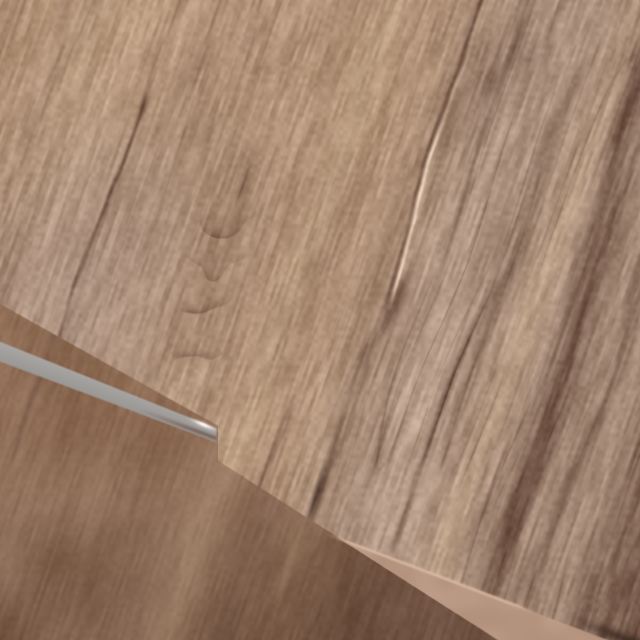
Write a WebGL 1 fragment shader that draws this texture.

```glsl
precision highp float;
// Weathered wood planks with slanted grain, a metal strip and a pale wedge across the lower joint.
uniform vec2 u_resolution;

#define GRAIN_SLANT 0.35
#define GRAIN_AMOUNT 0.15
#define FIBRE_AMOUNT 0.12
#define VEIN_AMOUNT 0.38
#define WARP 0.018
#define TAN vec3(0.710, 0.590, 0.485)
#define PINK vec3(0.695, 0.590, 0.530)
#define PALE vec3(0.755, 0.640, 0.530)
#define UMBER vec3(0.400, 0.285, 0.230)
#define BROWN vec3(0.520, 0.395, 0.310)
#define METAL vec3(0.630, 0.620, 0.610)

float hash(vec2 p) {
  vec3 q = fract(vec3(p.xyx) * 0.1031);
  q += dot(q, q.yzx + 33.33);
  return fract((q.x + q.y) * q.z);
}
float noise(vec2 p) {
  vec2 i = floor(p), f = fract(p);
  f = f * f * (3.0 - 2.0 * f);
  return mix(mix(hash(i), hash(i + vec2(1, 0)), f.x),
             mix(hash(i + vec2(0, 1)), hash(i + vec2(1, 1)), f.x), f.y);
}
float band(float x, float centre, float width) {
  float d = (x - centre) / width;
  return exp(-d * d);
}
float span(float x, float lo, float hi) {
  return smoothstep(lo, lo + 0.06, x) * (1.0 - smoothstep(hi - 0.06, hi, x));
}
float grain(float s, float y) {
  return 0.35 * noise(vec2(s * 16.0 + 20.0, y * 1.5))
       + 0.35 * noise(vec2(s * 42.0 + 50.0, y * 3.0))
       + 0.30 * noise(vec2(s * 95.0 + 90.0, y * 5.0));
}

// Sparse long lines that follow level curves of stretched noise
float veins(float s, float y) {
  float a = abs(noise(vec2(s * 24.0 + 70.0, y * 1.7)) - 0.5);
  float b = abs(noise(vec2(s * 50.0 + 30.0, y * 2.6)) - 0.5);
  float gaps = smoothstep(0.35, 0.7, noise(vec2(s * 14.0 + 8.0, y * 6.0)));
  return gaps * (exp(-a * 24.0) + 0.7 * exp(-b * 14.0));
}

// Broken cups that open upward along the grain
float knotCups(vec2 p) {
  float shade = 0.0;
  for (int i = 0; i < 4; i++) {
    float f = float(i);
    vec2 q = p - vec2(0.352 - 0.018 * f, 0.637 - 0.065 * f);
    q += 0.03 * (vec2(noise(p * 26.0 + f), noise(p * 30.0 + 9.0)) - 0.5);
    float across = q.x - 0.3 * q.y;
    float d = q.y - 12.0 * across * across;
    float cup = smoothstep(-0.005, 0.001, d) * exp(-max(d, 0.0) * 95.0);
    shade += cup * (1.0 - smoothstep(0.01, 0.055, abs(across))) * (0.5 + 0.6 * noise(p * 34.0 + 4.0));
  }
  return shade;
}

vec3 upperPlank(vec2 p, float s, float wavy) {
  float y = p.y, right = smoothstep(0.32, 0.5, s);
  vec3 c = mix(TAN, PINK, 0.8 * band(s, -0.08, 0.2) * smoothstep(0.95, 0.55, y));
  c = mix(c, PINK * 0.94, 0.65 * right);
  c += GRAIN_AMOUNT * (1.0 + 0.5 * right) * (grain(wavy, y) - 0.52);
  c = mix(c, PALE, 0.45 * band(wavy, 0.27, 0.03) + 0.6 * band(wavy, 0.65, 0.03));
  c = mix(c, PALE, 0.4 * band(s, -0.2, 0.05) * smoothstep(0.6, 0.9, y));
  c = mix(c, BROWN, 0.35 * band(wavy, 0.39, 0.02) * span(y, 0.4, 0.8));
  c = mix(c, BROWN, 0.25 * band(s, 0.13, 0.05) * span(y, 0.4, 0.8));
  // Dark heartwood, ragged along the fibres
  float ragged = 0.25 + 1.1 * noise(vec2(wavy * 75.0, y * 5.0));
  float dark = ragged * (0.75 * band(wavy, 0.755 - 0.06 * y, 0.028) + 0.5 * band(wavy, 0.81, 0.014)
             + 0.65 * smoothstep(0.82, 0.94, s));
  // Veins, knot and cracks
  dark += VEIN_AMOUNT * (0.4 + 0.6 * right) * veins(wavy, y);
  dark += 0.4 * band(wavy, 0.48, 0.005) * span(y, 0.55, 0.98) + 0.4 * band(wavy, 0.57, 0.006) * span(y, 0.1, 0.55)
        + 0.4 * band(wavy, 0.33, 0.007) * span(y, 0.18, 0.4) + 0.55 * knotCups(p);
  dark += 0.7 * band(s, 0.131, 0.003) * span(y, 0.66, 0.76);
  float crack = -0.073 + 0.012 * (noise(vec2(y * 16.0, 3.0)) - 0.5);
  dark += (0.3 + 0.7 * noise(vec2(y * 25.0, 7.0))) * band(s, crack, 0.004) * span(y, 0.38, 0.88);
  float lip = 0.41 + 0.07 * max(0.0, 0.75 - y) + 0.004 * (noise(vec2(y * 20.0, 1.0)) - 0.5);
  dark += 0.65 * band(s, lip - 0.007, 0.004) * smoothstep(0.48, 0.55, y);
  dark += 0.55 * ragged * band(s, 0.436, 0.013) * span(y, 0.46, 0.6);
  dark += 0.6 * ragged * band(wavy, 0.418, 0.006) * span(y, 0.14, 0.5);
  c = mix(c, UMBER, min(dark, 0.9));
  c = mix(c, UMBER * 0.6, 0.7 * band(s, 0.415, 0.006) * span(y, 0.17, 0.29));
  float shine = (0.25 + 0.65 * span(y, 0.5, 0.82)) * smoothstep(0.5, 0.56, y);
  return mix(c, vec3(0.92, 0.82, 0.73), shine * band(s, lip, 0.003));
}

vec3 lowerPlank(vec2 p, float s, float wavy) {
  vec3 c = BROWN * (0.92 + 0.18 * smoothstep(0.0, 0.45, p.y));
  c += 0.09 * (grain(wavy * 0.6, p.y) - 0.52) + 0.09 * (noise(p * 9.0) - 0.5);
  c = mix(c, TAN, 0.4 * band(wavy, 0.26, 0.035) + 0.35 * band(s, 0.41, 0.008) * span(p.y, 0.04, 0.22));
  float ring = length((p - vec2(0.2, 0.26)) * vec2(1.3, 0.8));
  float dark = 0.55 * smoothstep(0.42, 0.56, s) + 0.25 * band(wavy, 0.35, 0.03) + 0.15 * band(ring, 0.03, 0.009);
  return mix(c, UMBER, dark + 0.4 * band(s, -0.082, 0.006) * smoothstep(0.22, 0.34, p.y));
}

void main() {
  vec2 p = gl_FragCoord.xy / u_resolution;
  float aa = 1.5 / u_resolution.y, s = p.x - GRAIN_SLANT * p.y;
  float wavy = s + WARP * (noise(vec2(s * 9.0 + 5.0, p.y * 5.0)) - 0.5);
  // Plank joint, stepped where the metal ends
  float joint = p.x < 0.341 ? 0.525 - 0.559 * p.x : 0.28 - 0.64 * (p.x - 0.341);
  float above = smoothstep(-aa, aa, p.y - joint);
  vec3 color = mix(lowerPlank(p, s, wavy), upperPlank(p, s, wavy), above);
  float fibre = noise(vec2(s * 190.0 + 200.0, p.y * 24.0)) + 0.5 * noise(p * 150.0) - 0.75;
  color += FIBRE_AMOUNT * fibre * mix(0.45, 1.0, above);
  // Pale wedge with a lit rim
  float rim = 0.147 - 0.377 * (p.x - 0.56);
  float wedge = above * smoothstep(-aa, aa, rim - p.y) * step(0.5, p.x);
  color = mix(color, vec3(0.72, 0.59, 0.51) + 0.05 * (noise(p * 30.0) - 0.5), wedge);
  color = mix(color, vec3(0.87, 0.75, 0.65), 0.7 * band(p.y, rim, 0.003) * span(p.x, 0.5, 0.85));
  color = mix(color, UMBER * 0.5, 0.7 * band(p.y, rim + 0.012, 0.009) * smoothstep(0.88, 0.97, p.x));
  // Metal strip with a glint at its tip
  float top = 0.466 - 0.4 * p.x, bottom = 0.435 - 0.373 * p.x;
  float strip = smoothstep(-aa, aa, min(min(top - p.y, p.y - bottom), 0.338 - p.x));
  color = mix(color, METAL + 2.0 * (p.y - bottom) - 0.03, strip);
  color = mix(color, UMBER, 0.6 * strip * band(p.y, bottom + 0.006, 0.004) * smoothstep(0.2, 0.32, p.x));
  color += 0.35 * band(p.y, top - 0.002, 0.004) * band(p.x, 0.318, 0.015);
  gl_FragColor = vec4(clamp(color, 0.0, 1.0), 1.0);
}
```
